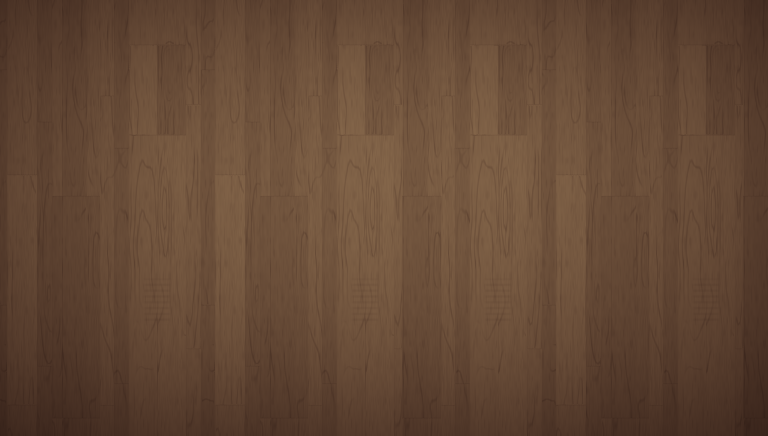
This texture is drawn by a WebGL 2 fragment shader. Its source:

```glsl
#version 300 es
precision highp float;
// Dark brown wooden floor of narrow upright planks, repeating across under a soft vignette.
#define PERIOD 0.782
#define TILE 0.477
#define ORIGIN 0.119
#define JOIN 0.0206
#define CONTRAST 0.68
#define GRAIN 0.05
#define VEIN 0.10
#define SEAM 0.05
#define WOOD vec3(0.488, 0.372, 0.270)
#define SHADE_POWER vec3(1.0, 1.23, 1.19)

uniform vec2 u_resolution;
out vec4 fragColor;

const int PLANKS = 11;
// Left edge of each plank, as a fraction of the tile.
const float EDGE[PLANKS] = float[](0.0, 0.05, 0.168, 0.231, 0.298, 0.37,
                                   0.505, 0.644, 0.716, 0.784, 0.928);
// Heights of the upper and lower butt joints.
const vec2 CUTS[PLANKS] = vec2[](
  vec2(0.55, 0.041), vec2(0.55, 0.041), vec2(0.55, 0.041), vec2(0.78, 0.07),
  vec2(0.66, 0.12), vec2(0.897, 0.69), vec2(0.897, 0.69), vec2(0.76, 0.2),
  vec2(0.84, 0.3), vec2(0.599, 0.071), vec2(0.72, 0.16));
// Tone above, between and below the joints.
const vec3 TONES[PLANKS] = vec3[](
  vec3(0.96, 0.88, 0.94), vec3(0.90, 0.89, 0.92), vec3(0.97, 0.91, 0.95),
  vec3(1.0, 0.99, 0.98), vec3(0.9, 0.91, 0.91), vec3(1.0, 1.05, 1.03),
  vec3(0.99, 0.92, 1.04), vec3(0.99, 1.0, 0.99), vec3(0.91, 0.9, 0.91),
  vec3(1.0, 1.05, 1.01), vec3(0.91, 0.9, 0.91));
// Knots: centre x, centre y, length.
const vec3 KNOTS[4] = vec3[](vec3(0.062, 0.798, 0.055), vec3(0.272, 0.80, 0.035),
                             vec3(0.272, 0.87, 0.025), vec3(0.257, 0.54, 0.13));

float hash(vec2 p) {
  vec3 q = fract(p.xyx * 0.1031);
  q += dot(q, q.yzx + 33.33);
  return fract((q.x + q.y) * q.z);
}

float noise(vec2 p) {
  vec2 cell = floor(p), f = fract(p);
  f = f * f * (3.0 - 2.0 * f);
  return mix(mix(hash(cell), hash(cell + vec2(1, 0)), f.x),
             mix(hash(cell + vec2(0, 1)), hash(cell + vec2(1, 1)), f.x), f.y);
}

// Folds the floor into one tile: a full copy, then one cut short.
float tileX(float x) {
  if (x < ORIGIN + JOIN) return mod(x - ORIGIN, TILE);
  float t = mod(x - ORIGIN - JOIN, PERIOD) + JOIN;
  return t > TILE ? t - TILE : t;
}

// Growth rings: thin, broken contour lines of a stretched field, bent around knots.
float veins(vec2 p, float seed, float px) {
  float height = noise(p * vec2(19.0, 2.6) + seed) + 0.12 * noise(p * vec2(60.0, 16.0) + seed);
  for (int i = 0; i < 4; i++) {
    vec2 d = (p - KNOTS[i].xy) / vec2(0.014, KNOTS[i].z);
    height += 0.5 * exp(-dot(d, d));
  }
  float rings = height * 6.0;
  float slope = max(fwidth(rings), 0.04);
  float away = abs(fract(rings) - 0.5) / slope * px;
  float line = 1.0 - smoothstep(0.0, max(0.0028, 0.9 * px), away);
  float broken = smoothstep(0.3, 0.75, noise(p * vec2(45.0, 13.0) + seed + 5.0));
  return line * broken * (1.0 - smoothstep(0.4, 0.9, slope));
}

// Light falling off toward the sides, the top and, most of all, the bottom.
float vignette(vec2 uv) {
  float side = pow(abs(uv.x * 2.0 - 1.0), 2.2);
  float up = max(uv.y - 0.6, 0.0) / 0.4;
  float down = max(0.6 - uv.y, 0.0) / 0.6;
  return (1.0 - 0.26 * side) * (1.0 - 0.21 * up * up) * (1.0 - 0.35 * down * down);
}

void main() {
  float px = 1.0 / u_resolution.y;
  vec2 p = gl_FragCoord.xy * px;
  p.x = tileX(p.x);

  // Planks, with faint seams along their edges and joints.
  float tone = 1.0, seam = 0.0, seed = 0.0;
  float seamWidth = max(0.0025, px);
  for (int i = 0; i < PLANKS; i++) {
    float d = p.x - EDGE[i] * TILE;
    vec2 above = smoothstep(-0.6 * px, 0.6 * px, p.y - CUTS[i]);
    float plank = mix(mix(TONES[i].z, TONES[i].y, above.y), TONES[i].x, above.x);
    tone = mix(tone, plank, smoothstep(-0.6 * px, 0.6 * px, d));
    if (d > 0.0) {
      vec2 joint = 1.0 - smoothstep(0.0, seamWidth, abs(p.y - CUTS[i]));
      seam = max(1.0 - smoothstep(0.0, seamWidth, d), max(joint.x, joint.y));
      seed = float(i) * 17.0 + 7.0 * (step(CUTS[i].x, p.y) + step(CUTS[i].y, p.y));
    }
  }
  tone = mix(0.965, tone, CONTRAST);

  // Fibres, broad streaks, pores and rings.
  float fibre = noise(p * vec2(430.0, 60.0) + seed) - 0.5;
  float streak = noise(p * vec2(150.0, 7.0) + seed) - 0.5;
  float pores = smoothstep(0.65, 0.95, noise(p * vec2(290.0, 38.0) + seed + 9.0));
  tone += GRAIN * (fibre + 0.5 * streak - 0.9 * pores) + 0.015;
  tone -= VEIN * veins(p, seed, px);

  // Faint cross ripple in one short stretch.
  vec2 reach = abs(p - vec2(0.241, 0.31)) / vec2(0.034, 0.06);
  float ripple = 1.0 - smoothstep(0.7, 1.0, max(reach.x, reach.y));
  tone -= 0.04 * ripple * smoothstep(0.3, 0.9, abs(fract(p.y * 75.0) - 0.5) * 2.0);
  tone *= 1.0 - SEAM * seam;

  float light = tone * vignette(gl_FragCoord.xy / u_resolution);
  fragColor = vec4(WOOD * pow(vec3(light), SHADE_POWER), 1.0);
}
```
